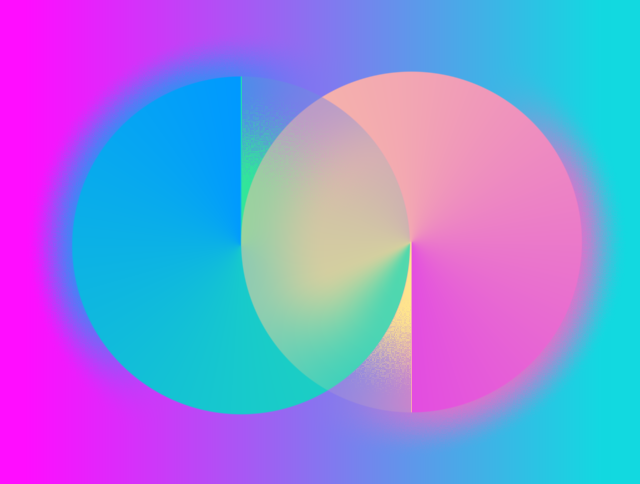
A Shadertoy shader for this background:

```glsl
// Two overlapping conic-gradient discs with soft glows on a magenta to cyan sweep.

const float TAU = 6.2831853;

float hash(vec2 cell) {
    return fract(sin(dot(cell, vec2(127.1, 311.7))) * 4375.85);
}

// Counterclockwise turn from straight up, 0 to 1, with a softened seam
float turnFromTop(vec2 q, float px) {
    if (q.y > 0.0 && abs(q.x) < px) return 0.5 + 0.5 * q.x / px;
    return fract(atan(-q.x, q.y) / TAU);
}

vec3 sweep(float turn, vec3 first, vec3 middle, vec3 last) {
    return turn < 0.5 ? mix(first, middle, turn * 2.0)
                      : mix(middle, last, turn * 2.0 - 1.0);
}

// The end of each sweep dissolves towards the rim
float opacity(float turn, float r, float grain) {
    float tail = smoothstep(0.78, 0.9, turn);
    return 1.0 - 0.88 * tail * smoothstep(0.35, 0.9, r + grain * 0.12);
}

// Halo on the upper left side of a disc
float halo(vec2 q, float radius, float grain) {
    float d = length(q) - radius;
    float facing = dot(q / max(length(q), 0.001), vec2(-0.87, 0.5));
    float falloff = 1.0 - smoothstep(-0.02, 0.095, d + grain * 0.006);
    return 0.95 * falloff * smoothstep(-0.1, 0.8, facing);
}

void mainImage(out vec4 fragColor, in vec2 fragCoord) {
    float px = 1.0 / iResolution.y;
    vec2 p = (fragCoord - 0.5 * iResolution.xy) * px;
    float grain = hash(floor(p * 388.0)) - 0.5;

    // Horizontal background sweep
    float across = smoothstep(0.0, 1.0, fragCoord.x / iResolution.x);
    across = mix(across, clamp((fragCoord.x / iResolution.x - 0.04) / 0.9, 0.0, 1.0), 0.8);
    vec3 color = mix(vec3(1.0, 0.05, 1.0), vec3(0.07, 0.85, 0.88), across);

    // Disc frames; the right one is turned half a revolution
    float leftRadius = 0.349, rightRadius = 0.352;
    vec2 left = p - vec2(-0.163, -0.007);
    vec2 right = vec2(0.189, 0.0) - p;
    float leftR = length(left) / leftRadius;
    float rightR = length(right) / rightRadius;
    float leftCover = smoothstep(px, -px, length(left) - leftRadius);
    float rightCover = smoothstep(px, -px, length(right) - rightRadius);

    // Glows
    color = mix(color, vec3(0.16, 0.58, 0.96), halo(left, leftRadius, grain));
    color = mix(color, vec3(0.92, 0.42, 0.80), halo(right, rightRadius, grain));

    // Blue to green disc
    float leftTurn = turnFromTop(left, px);
    vec3 cool = sweep(leftTurn, vec3(0.0, 0.6, 1.0), vec3(0.09, 0.79, 0.8), vec3(0.2, 0.9, 0.6));
    color = mix(color, cool, leftCover * opacity(leftTurn, leftR, grain));

    // Pink to yellow disc, translucent where it crosses the other
    float rightTurn = turnFromTop(right, px);
    vec3 warm = sweep(rightTurn, vec3(0.89, 0.3, 0.88), vec3(0.95, 0.65, 0.7), vec3(1.0, 0.9, 0.55));
    float veil = 0.82 * (1.0 - 0.75 * smoothstep(0.8, 0.95, rightTurn))
                      * (1.0 - 0.35 * smoothstep(0.5, 1.0, rightR));
    float warmth = mix(opacity(rightTurn, rightR, grain), veil, leftCover);
    color = mix(color, warm, rightCover * warmth);

    fragColor = vec4(color, 1.0);
}
```
